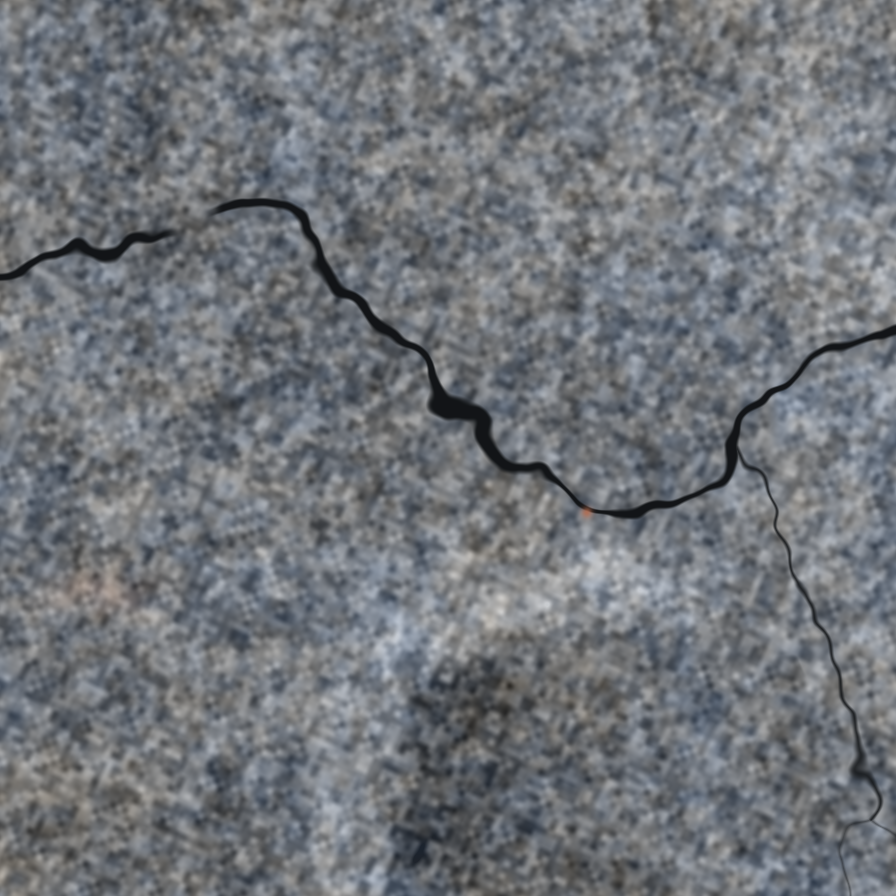
This texture is drawn by a WebGL 2 fragment shader. Its source:

```glsl
#version 300 es
precision highp float;
// Weathered grey concrete with a jagged dark crack, a thin branch and a stained patch.

#define BASE_TONE 0.475
#define COARSE_GRAIN 0.25
#define FINE_GRAIN 0.23
#define MOTTLE 0.13
#define CRACK_HALF_WIDTH 0.0052
#define BRANCH_HALF_WIDTH 0.0022
#define EDGE_SOFTNESS 0.0026
#define CRACK_JITTER 0.045
#define STAIN_RADIUS 0.27
#define PEBBLE_CELLS 6.0

uniform vec2 u_resolution;
out vec4 outColor;

float hash(vec2 cell) {
    vec3 q = fract(vec3(cell.xyx) * 0.1031);
    q += dot(q, q.yzx + 33.33);
    return fract((q.x + q.y) * q.z);
}

// Value noise centred on zero.
float noise(vec2 p) {
    vec2 i = floor(p), f = fract(p);
    vec2 u = f * f * (3.0 - 2.0 * f);
    float low = mix(hash(i), hash(i + vec2(1, 0)), u.x);
    float high = mix(hash(i + vec2(0, 1)), hash(i + vec2(1, 1)), u.x);
    return mix(low, high, u.y) - 0.5;
}

vec2 turn(vec2 p, float angle) {
    float c = cos(angle), s = sin(angle);
    return mat2(c, s, -s, c) * p + 40.0 + angle * 7.0;
}

vec2 noise2(vec2 p) {
    return vec2(noise(p + 11.3), noise(p + 57.9));
}

float band(float distance, float halfWidth) {
    return 1.0 - smoothstep(halfWidth - EDGE_SOFTNESS, halfWidth + EDGE_SOFTNESS, distance);
}

float spot(vec2 p, vec2 centre, vec2 radius) {
    vec2 d = (p - centre) / radius;
    return exp(-dot(d, d));
}

// Height of the main crack: gentle rise, long fall, second rise.
float crackHeight(float x) {
    return 0.69 + 0.08 * smoothstep(0.0, 0.27, x)
         - 0.35 * smoothstep(0.25, 0.69, x)
         + 0.20 * smoothstep(0.70, 0.97, x);
}

float crackDistance(vec2 p) {
    float slope = (crackHeight(p.x + 0.005) - crackHeight(p.x - 0.005)) / 0.01;
    return abs(p.y - crackHeight(p.x)) / sqrt(1.0 + slope * slope);
}

float segmentDistance(vec2 p, vec2 a, vec2 b) {
    vec2 ab = b - a;
    return length(p - a - ab * clamp(dot(p - a, ab) / dot(ab, ab), 0.0, 1.0));
}

// Soft dark aggregate showing through, one candidate per cell.
float pebbles(vec2 p) {
    vec2 q = p * PEBBLE_CELLS, home = floor(q);
    float cover = 0.0;
    for (int j = -1; j <= 1; j++)
    for (int i = -1; i <= 1; i++) {
        vec2 cell = home + vec2(i, j);
        vec2 centre = cell + 0.2 + 0.6 * vec2(hash(cell + 3.1), hash(cell + 8.7));
        float radius = mix(0.10, 0.30, hash(cell + 21.0));
        float present = step(0.55, hash(cell + 5.5));
        float disc = 1.0 - smoothstep(radius * 0.7, radius * 1.2, length(q - centre));
        cover = max(cover, present * disc);
    }
    return cover;
}

void main() {
    vec2 p = gl_FragCoord.xy / u_resolution;
    vec2 rough = p + 0.05 * noise2(p * 13.0) + 0.022 * noise2(p * 45.0);

    // Broad light and granular texture
    float tone = BASE_TONE + 0.055 * (p.x - 0.5) + 0.02 * (p.y - 0.5);
    tone += 0.10 * noise(turn(p, 0.4) * 7.0) + MOTTLE * noise(turn(p, 1.1) * 30.0);
    tone += COARSE_GRAIN * noise(turn(p, 0.7) * vec2(88.0, 76.0));
    tone += FINE_GRAIN * noise(turn(p, 2.0) * 138.0);

    // Dark stain, its pale crust and scattered aggregate
    float ring = length(rough - vec2(0.68, 0.04));
    float stain = 1.0 - smoothstep(STAIN_RADIUS - 0.025, STAIN_RADIUS + 0.01, ring);
    stain *= 1.0 - 0.75 * smoothstep(0.45, 0.88, p.x);
    float crust = exp(-pow((ring - STAIN_RADIUS - 0.045) / 0.038, 2.0));
    crust *= 1.0 - smoothstep(0.65, 0.95, p.x);
    tone += 0.13 * crust - 0.13 * stain;
    tone -= 0.08 * pebbles(rough) * (1.0 - smoothstep(0.35, 0.65, p.y));

    // Cool shadows, neutral lights, faint warm drift
    tone = clamp(tone, 0.14, 0.80);
    vec3 color = tone + vec3(-0.015, 0.0, 0.02) * (1.35 - tone);
    color += vec3(0.045, 0.01, -0.04) * (noise(p * 9.0 + 70.0) + noise(p * 55.0));
    color += vec3(0.09, 0.03, -0.01) * spot(rough, vec2(0.11, 0.33), vec2(0.05, 0.025));

    // Cracks share one jagged displacement
    vec2 bent = p + CRACK_JITTER * noise2(p * 15.0) + 0.013 * noise2(p * 48.0);
    float width = CRACK_HALF_WIDTH * (1.0 + 0.8 * noise(p * 22.0));
    float gap = smoothstep(0.012, 0.035, abs(p.x - 0.215));
    float crack = band(crackDistance(bent), width) * gap;
    vec2 fork = vec2(0.825, crackHeight(0.825)), tip = vec2(0.97, 0.09);
    float branch = segmentDistance(bent, fork, tip);
    float twig = min(segmentDistance(bent, tip, vec2(0.93, -0.05)),
                     segmentDistance(bent, tip, vec2(1.05, 0.08)));
    crack = max(crack, 0.85 * band(branch, BRANCH_HALF_WIDTH));
    crack = max(crack, 0.5 * band(twig, BRANCH_HALF_WIDTH * 0.7));
    color *= 1.0 - 0.15 * exp(-crackDistance(bent) / 0.008) * gap;
    color = mix(color, vec3(0.07, 0.08, 0.09), crack);

    // Rust fleck at the bottom of the crack
    color = mix(color, vec3(0.72, 0.42, 0.30), 0.8 * spot(p, vec2(0.655, 0.428), vec2(0.006)));
    outColor = vec4(color, 1.0);
}
```
